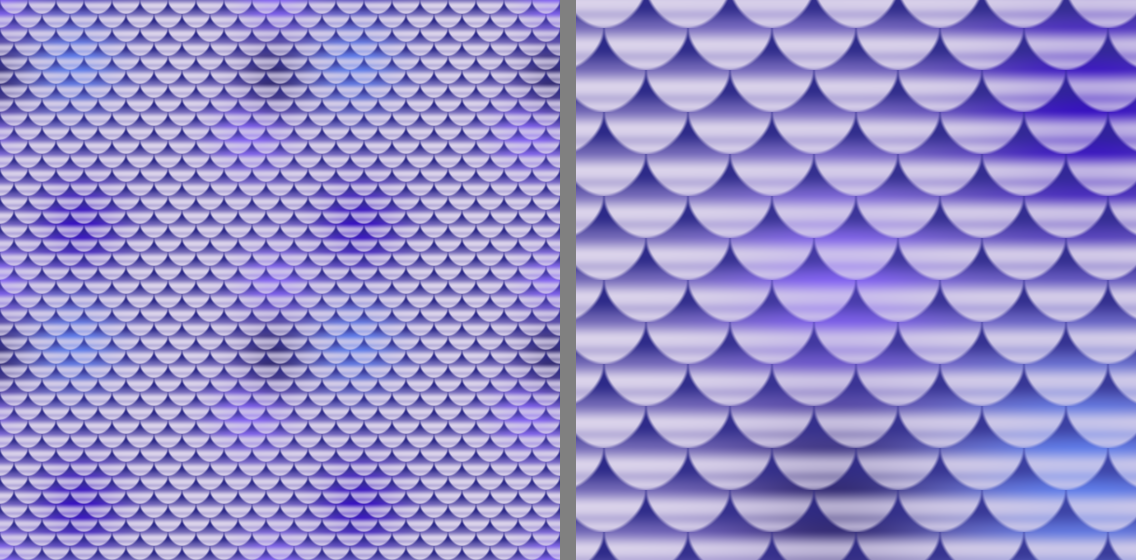
Left, the full canvas; right, a detail of the centre.
Give the GLSL for this pattern, as a Shadertoy shader.

```glsl
// Staggered rows of overlapping satin scales, each shaded by a vertical sheen,
// under soft blue and violet glows. Scales are superellipse bowls repeated with
// fract; the glows are products of wrapped cosine bumps, so the canvas tiles.

const float TAU = 6.2831853;
const float COLUMNS = 20.0;   // scales across
const float ROWS = 40.0;      // staggered rows down (even, so the stagger wraps)
const float GLOW_TILES = 2.0; // repeats of the glow layout each way
const float ROUNDNESS = 1.75; // 2 gives circular scales, 1 gives diamonds

const vec3 PALE = vec3(0.86, 0.83, 0.92);
const vec3 SHADE = vec3(0.47, 0.43, 0.72);
const vec3 GAP = vec3(0.17, 0.16, 0.53);

const vec3 DEEP_BLUE = vec3(0.22, 0.07, 0.76);
const vec3 SKY_BLUE = vec3(0.38, 0.50, 0.92);
const vec3 NAVY = vec3(0.19, 0.15, 0.42);
const vec3 VIOLET = vec3(0.53, 0.40, 0.97);

// Periodic bump: 1 at its centre, repeating every unit.
float wrappedBump(vec2 p, vec2 centre, float sharpness) {
    vec2 c = cos(TAU * (p - centre));
    return exp(sharpness * (c.x + c.y - 2.0));
}

// Lays a glow over a tint; alpha holds the strength so far.
vec4 addGlow(vec4 tint, vec2 p, vec2 centre, vec3 color, float sharpness) {
    return mix(tint, vec4(color, 1.0), wrappedBump(p, centre, sharpness));
}

vec4 glowTint(vec2 p) {
    vec4 tint = vec4(SHADE, 0.0);
    tint = addGlow(tint, p, vec2(0.90, 0.48), VIOLET, 2.4);
    tint = addGlow(tint, p, vec2(0.98, 0.02), VIOLET, 2.8);
    tint = addGlow(tint, p, vec2(0.98, 0.27), NAVY, 3.0);
    tint = addGlow(tint, p, vec2(0.27, 0.23), SKY_BLUE, 2.2);
    return addGlow(tint, p, vec2(0.28, 0.80), DEEP_BLUE, 2.2);
}

// Signed distance, in row heights, to the bowl hanging from a row's top edge.
// p.x runs 0 to 1 from centre to side, p.y runs 0 to 1 from top to bottom.
float bowlDistance(vec2 p, float power) {
    vec2 terms = pow(p, vec2(power));
    vec2 slope = power * pow(p, vec2(power - 1.0));
    return (terms.x + terms.y - 1.0) / max(length(slope), 0.2);
}

// Sheen of one scale; depth runs 0 to 1 from its hidden tip to its lower rim.
vec3 scaleColor(float depth, vec4 tint) {
    vec3 gap = mix(GAP, tint.rgb, 0.35 * tint.a);
    vec3 pale = mix(PALE, tint.rgb, 0.22 * tint.a);
    vec3 color = mix(gap, tint.rgb, smoothstep(0.22, 0.54, depth));
    color = mix(color, pale, smoothstep(0.47, 0.70, depth));
    float fold = (depth - 0.84) / 0.07;
    float rim = smoothstep(0.93, 1.0, depth);
    return mix(color, tint.rgb, 0.32 * exp(-fold * fold) + 0.25 * rim);
}

void mainImage(out vec4 fragColor, in vec2 fragCoord) {
    vec2 uv = fragCoord / iResolution.xy;
    vec2 down = vec2(uv.x, 1.0 - uv.y);
    vec4 tint = glowTint(down * GLOW_TILES);

    // Staggered grid: odd rows shift by half a scale
    vec2 grid = down * vec2(COLUMNS, ROWS);
    float stagger = 0.5 * mod(floor(grid.y), 2.0);
    float side = abs(2.0 * fract(grid.x + stagger) - 1.0);
    float drop = fract(grid.y);

    // Lower half of the front scale over the upper half of the one behind
    float edge = 0.04 + 0.7 * ROWS / iResolution.y;
    float front = 1.0 - smoothstep(-edge, edge, bowlDistance(vec2(side, drop), ROUNDNESS));
    vec3 behindColor = scaleColor(0.5 * drop, tint);
    vec3 frontColor = scaleColor(0.5 + 0.5 * drop, tint);

    fragColor = vec4(mix(behindColor, frontColor, front), 1.0);
}
```
